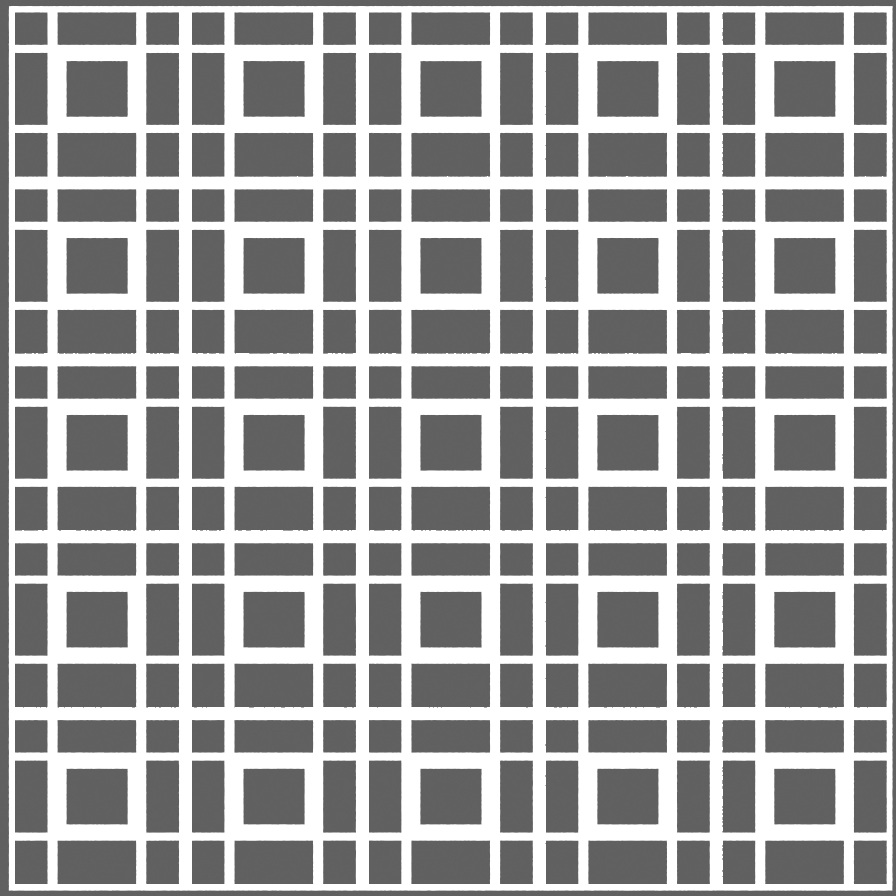
Write a Shadertoy shader that draws this pattern.

```glsl
const float CANVAS = 768.0;               // design units across the canvas
const float PERIOD = 151.65;              // size of one repeat
const vec2 ORIGIN = vec2(12.7, 10.0);     // lower left tile corner
const vec2 FRAME_MIN = vec2(7.6, 4.6);    // extent of the white lattice
const vec2 FRAME_MAX = vec2(765.0, 762.8);

// Tile spans inside one repeat, as (start, end)
const vec2 COLUMN_LEFT = vec2(0.0, 28.0);
const vec2 COLUMN_WIDE = vec2(36.7, 104.0);
const vec2 COLUMN_RIGHT = vec2(112.7, 140.7);
const vec2 ROW_LOW = vec2(0.0, 37.4);
const vec2 ROW_TALL = vec2(44.4, 106.0);
const vec2 ROW_HIGH = vec2(113.0, 140.7);
const vec2 SQUARE_X = vec2(44.4, 96.7);
const vec2 SQUARE_Y = vec2(51.4, 99.0);

const vec3 TILE_GRAY = vec3(0.378);
const vec3 LINE_WHITE = vec3(1.0);
const float GRAIN = 0.008;                // tonal variation of the tiles
const float ROUGHNESS = 0.25;             // edge wobble in design units
const float WOBBLE_SCALE = 0.6;           // wobble cells per design unit

float hash(vec2 p) {
    vec3 q = fract(vec3(p.xyx) * 0.1031);
    q += dot(q, q.yzx + 33.33);
    return fract((q.x + q.y) * q.z);
}

float valueNoise(vec2 p) {
    vec2 cell = floor(p), f = fract(p);
    f = f * f * (3.0 - 2.0 * f);
    return mix(mix(hash(cell), hash(cell + vec2(1, 0)), f.x),
               mix(hash(cell + vec2(0, 1)), hash(cell + vec2(1, 1)), f.x), f.y);
}

// Antialiased coverage of an interval
float span(float x, vec2 range, float pixel) {
    return clamp(min(x - range.x, range.y - x) / pixel + 0.5, 0.0, 1.0);
}

// Tile coverage within one repeat
float tiles(vec2 p, vec2 pixel) {
    float wide = span(p.x, COLUMN_WIDE, pixel.x);
    float tall = span(p.y, ROW_TALL, pixel.y);
    float columns = wide + span(p.x, COLUMN_LEFT, pixel.x)
                         + span(p.x, COLUMN_RIGHT, pixel.x);
    float rows = tall + span(p.y, ROW_LOW, pixel.y)
                      + span(p.y, ROW_HIGH, pixel.y);

    // The central tile shrinks to a thickly framed square
    float square = span(p.x, SQUARE_X, pixel.x) * span(p.y, SQUARE_Y, pixel.y);
    return columns * rows - wide * tall + square;
}

void mainImage(out vec4 fragColor, in vec2 fragCoord) {
    vec2 p = fragCoord / iResolution.xy * CANVAS;
    vec2 pixel = CANVAS / iResolution.xy;

    // Slightly uneven edges
    vec2 wobble = vec2(valueNoise(p * WOBBLE_SCALE),
                       valueNoise(p * WOBBLE_SCALE + 417.0)) - 0.5;
    vec2 q = p + wobble * ROUGHNESS;

    // Repeating lattice, closed by a gray margin
    float tile = tiles(mod(q - ORIGIN, PERIOD), pixel);
    float inside = span(q.x, vec2(FRAME_MIN.x, FRAME_MAX.x), pixel.x)
                 * span(q.y, vec2(FRAME_MIN.y, FRAME_MAX.y), pixel.y);
    float gray = mix(1.0, tile, inside);

    vec3 tileColor = TILE_GRAY + GRAIN * (valueNoise(p) - 0.5);
    fragColor = vec4(mix(LINE_WHITE, tileColor, gray), 1.0);
}
```
